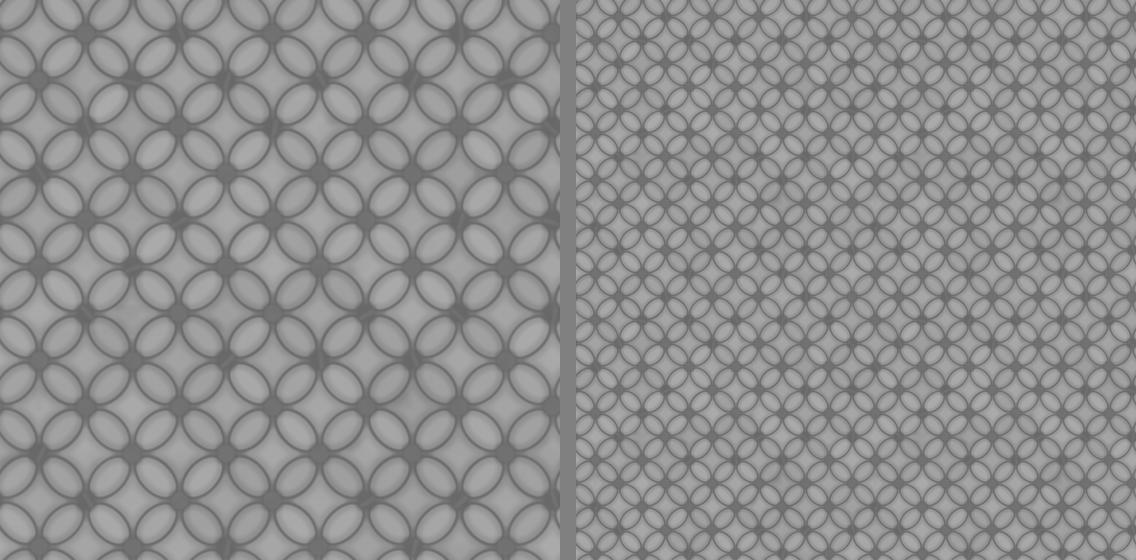
Left: one tile. Right: repeated 2 by 2.
Reproduce this pattern procedurally as a WebGL 2 fragment shader.

```glsl
#version 300 es
precision highp float;

uniform vec2 u_resolution;
out vec4 fragColor;

const float REPEATS = 6.0;

float hash(vec2 p) {
  vec3 q = fract(p.xyx * vec3(0.1031, 0.1030, 0.0973));
  q += dot(q, q.yzx + 33.33);
  return fract((q.x + q.y) * q.z);
}

// Value noise that wraps after a whole number of cells
float noise(vec2 st, float cells, float seed) {
  vec2 p = st * cells;
  vec2 i = floor(p);
  vec2 f = p - i;
  f = f * f * (3.0 - 2.0 * f);
  vec2 a = mod(i, cells);
  vec2 b = mod(i + 1.0, cells);
  return mix(mix(hash(a + seed), hash(vec2(b.x, a.y) + seed), f.x),
             mix(hash(vec2(a.x, b.y) + seed), hash(b + seed), f.x), f.y);
}

// Random value of a piece, from its place on the diagonal lattice
float pieceHash(vec2 lattice, float seed) {
  vec2 place = 0.5 * vec2(lattice.x + lattice.y, lattice.x - lattice.y);
  return hash(mod(floor(place * 4.0 + 0.5), 4.0 * REPEATS) + seed);
}

float ellipseDistance(vec2 p, vec2 radii) {
  p = abs(p) + 0.0005;
  float k = length(p / radii);
  return k * (k - 1.0) / length(p / (radii * radii));
}

float smoothMin(float a, float b, float k) {
  float h = max(k - abs(a - b), 0.0) / k;
  return min(a, b) - 0.25 * k * h * h;
}

void main() {
  vec2 st = gl_FragCoord.xy / u_resolution;

  // Diagonal lattice with a dot on every whole point, slightly uneven
  vec2 wobble = vec2(noise(st, 9.0, 3.0), noise(st, 9.0, 41.0)) - 0.5;
  vec2 cell = st * REPEATS - vec2(0.42, 0.14) + 0.015 * wobble;
  vec2 lattice = vec2(cell.x + cell.y, cell.x - cell.y);
  vec2 node = floor(lattice + 0.5);
  vec2 f = lattice - node;
  vec2 side = vec2(f.x < 0.0 ? -0.5 : 0.5, f.y < 0.0 ? -0.5 : 0.5);

  // Petals along both lattice directions; the nearer one gives the tone
  vec2 petalSize = vec2(0.36, 0.21);
  float dU = ellipseDistance(vec2(0.5 - abs(f.x), f.y), petalSize);
  float dV = ellipseDistance(vec2(0.5 - abs(f.y), f.x), petalSize);
  float d = min(dU, dV);
  vec2 center = node + (dU < dV ? vec2(side.x, 0.0) : vec2(0.0, side.y));
  float tone = pieceHash(center, 19.0);
  float petal = mix(0.63, 0.67, tone) - 0.04 * step(0.86, tone);
  petal -= 0.075 * smoothstep(-0.15, -0.01, d);

  // Stars with smudged stone, their tips filled by grout
  float starEdge = smoothMin(dU, dV, 0.09);
  float star = 0.648 + 0.03 * (pieceHash(floor(lattice) + 0.5, 7.0) - 0.5);
  float smudge = smoothstep(0.6, 0.9, noise(st + 0.02 * wobble, 29.0, 12.0));
  float patchy = smoothstep(0.5, 0.9, noise(st, 13.0, 28.0));
  star -= 0.035 * smudge * patchy + 0.02 * patchy;
  star -= 0.07 * (1.0 - smoothstep(0.05, 0.19, starEdge));

  // Soft grout lines of uneven width
  float width = 0.006 * (noise(st, 17.0, 53.0) - 0.5);
  float shade = mix(0.425, star, smoothstep(0.02, 0.065, starEdge - width));
  shade = mix(petal, shade, smoothstep(-0.02, 0.02, d + width));
  shade += 0.01 * (noise(st, 24.0, 5.0) - 0.5) + 0.014 * (noise(st, 5.0, 61.0) - 0.5);

  // Dark grout gathered around each dot
  float radius = length(f);
  float halo = 1.0 - smoothstep(0.12, 0.22, radius);
  shade = mix(shade, 0.405, 0.85 * halo);

  // Dots, some of them darker and softly streaked
  float angle = 3.14159 * pieceHash(node, 77.0);
  float across = dot(f, vec2(cos(angle), sin(angle)));
  float streak = 1.0 - smoothstep(0.0, 0.06, abs(across - 0.03));
  float worn = step(0.65, pieceHash(node, 31.0));
  float dotTone = 0.445 - 0.035 * worn + 0.035 * worn * streak;
  dotTone += 0.012 * (noise(st, 60.0, 90.0) - 0.5);
  shade = mix(shade, dotTone, 1.0 - smoothstep(0.11, 0.15, radius));

  fragColor = vec4(vec3(shade), 1.0);
}
```
